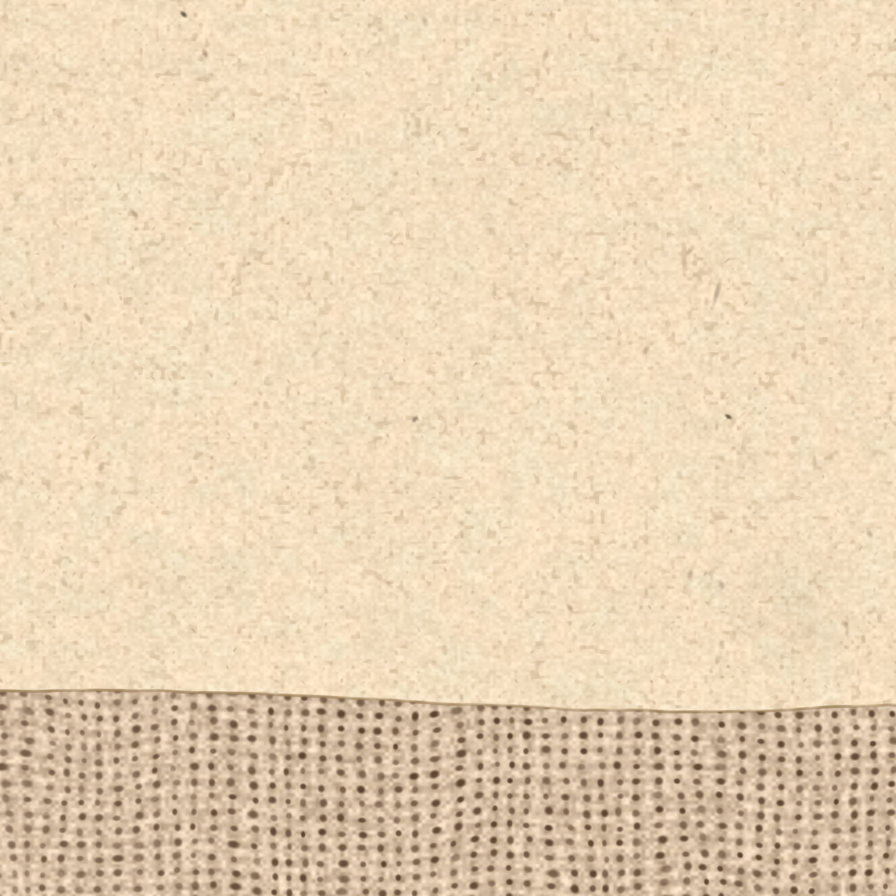
Give the GLSL for this texture, as a WebGL 1 fragment shader.

```glsl
precision highp float;
// Cream flecked paper with a softly wavy lower edge, lying over a strip of open-weave cloth.
uniform vec2 u_resolution;

float hash(vec2 p) {
  vec3 q = fract(vec3(p.xyx) * 0.1031);
  q += dot(q, q.yzx + 33.33);
  return fract((q.x + q.y) * q.z);
}

float noise(vec2 p) {
  vec2 i = floor(p), f = fract(p);
  f = f * f * (3.0 - 2.0 * f);
  return mix(mix(hash(i), hash(i + vec2(1.0, 0.0)), f.x),
             mix(hash(i + vec2(0.0, 1.0)), hash(i + vec2(1.0, 1.0)), f.x), f.y);
}

float fbm(vec2 p) {
  float sum = 0.0, amp = 0.5;
  for (int i = 0; i < 4; i++) {
    sum += amp * noise(p);
    p = p * 2.03 + 17.3;
    amp *= 0.5;
  }
  return sum / 0.9375;
}

// Height of the paper's lower edge
float paperEdge(float x) {
  return 0.229 - 0.023 * smoothstep(0.12, 0.78, x) + 0.007 * smoothstep(0.8, 1.0, x)
       + 0.002 * (noise(vec2(x * 28.0, 4.0)) - 0.5);
}

// Soft slanted fleck, 1 at its centre
float fleck(vec2 d, vec2 radius, float slant) {
  d.x -= d.y * slant;
  return 1.0 - smoothstep(0.1, 1.0, length(d / radius));
}

// One randomly placed fleck in some of the grid cells
float scatteredFlecks(vec2 uv, float cells, float density) {
  vec2 p = uv * cells, id = floor(p);
  vec2 center = 0.25 + 0.5 * vec2(hash(id + 3.1), hash(id + 8.7));
  float present = step(1.0 - density, hash(id + 41.0));
  float slant = 1.6 * hash(id + 19.0) - 0.8;
  return present * fleck(fract(p) - center, vec2(0.12, 0.19), slant) * (0.3 + 0.7 * hash(id + 27.0));
}

vec3 paper(vec2 uv) {
  vec3 color = vec3(0.957, 0.879, 0.757);

  // Faint broad stains, warm tints and a smudge at the lower right
  color += 0.020 * (fbm(uv * 14.0) - 0.5);
  color += vec3(0.007, -0.002, -0.008) * (noise(uv * 40.0 + 5.0) - 0.5) * 2.0;
  vec2 smudge = (uv - vec2(0.89, 0.31)) * 18.0;
  color -= 0.028 * exp(-dot(smudge, smudge));

  // Crisp pulp grain with short fibres lying across and upright
  float grain = noise(uv * vec2(250.0, 270.0) + 71.0) - 0.5;
  grain += 0.45 * (noise(uv * vec2(85.0, 200.0)) + noise(uv * vec2(190.0, 95.0) + 47.0) - 1.0);
  color += vec3(0.066, 0.071, 0.078) * grain;
  float clump = smoothstep(0.35, 0.7, noise(uv * 45.0 + 13.0));
  float pits = smoothstep(0.62, 0.92, noise(uv * vec2(165.0, 180.0) + 31.0));
  color -= vec3(0.068, 0.074, 0.080) * pits * (0.5 + 0.7 * clump);

  // Faint fibres and specks
  color -= vec3(0.19, 0.20, 0.19) * scatteredFlecks(uv, 24.0, 0.07);
  color -= vec3(0.12, 0.13, 0.13) * scatteredFlecks(uv + 0.37, 47.0, 0.14);

  // The darkest specks and one long fibre
  float dark = fleck(uv - vec2(0.205, 0.984), vec2(0.0050, 0.0055), -0.5);
  dark = max(dark, fleck(uv - vec2(0.813, 0.535), vec2(0.0050, 0.0045), -0.6));
  dark = max(dark, 0.6 * fleck(uv - vec2(0.463, 0.532), vec2(0.0045, 0.0055), 0.4));
  dark = max(dark, 0.40 * fleck(uv - vec2(0.800, 0.673), vec2(0.0045, 0.0200), 0.25));
  return mix(color, vec3(0.36, 0.30, 0.23), dark * 0.85);
}

vec3 cloth(vec2 uv) {
  // Columns stay nearly upright while rows drift gently
  vec2 wander = vec2(noise(vec2(uv.x * 17.0, uv.y * 6.0)), noise(uv * vec2(9.0, 5.0) + 23.0)) - 0.5;
  vec2 p = uv * vec2(48.0, 61.0) + wander * vec2(0.8, 1.0);
  vec2 id = floor(p), f = fract(p) - 0.5;

  // Rounded threads, the upright furrows deeper than the level ones
  vec2 ridge = 0.5 + 0.5 * cos(6.28318 * f);
  float relief = 1.0 - 0.6 * ridge.x - 0.4 * ridge.y;
  vec3 color = mix(vec3(0.785, 0.685, 0.580), vec3(0.895, 0.805, 0.700), relief);
  color += 0.05 * (fbm(uv * vec2(60.0, 50.0)) - 0.5);
  color += 0.20 * (noise(uv * vec2(220.0, 240.0)) - 0.5);
  color += 0.09 * (noise(uv * vec2(120.0, 140.0) + 9.0) - 0.5);

  // Small gaps of uneven size and depth
  vec2 jitter = (vec2(hash(id + 5.0), hash(id + 13.0)) - 0.5) * 0.20;
  float size = 0.18 + 0.09 * hash(id + 29.0);
  vec2 stretch = mix(vec2(1.25, 0.80), vec2(0.9, 1.0), hash(id + 53.0));
  float gap = 1.0 - smoothstep(size * 0.4, size * 1.35, length((f - jitter) * stretch));
  float depth = 0.50 + 0.50 * hash(id + 37.0);
  depth *= mix(0.78, 1.0, smoothstep(0.05, 0.40, uv.x));
  return mix(color, vec3(0.36, 0.26, 0.18), gap * depth);
}

void main() {
  vec2 uv = gl_FragCoord.xy / u_resolution;
  float pixel = 1.0 / u_resolution.y;
  float above = uv.y - paperEdge(uv.x);

  // Contact shadow on the cloth, pale lip on the paper
  vec3 under = cloth(uv) * (1.0 - 0.06 * exp(min(above, 0.0) * 200.0));
  vec3 sheet = paper(uv) + 0.010 * exp(-pow((above - 0.006) / 0.004, 2.0));
  vec3 color = mix(under, sheet, smoothstep(-pixel, pixel, above));

  // Thin, uneven brown line of the cut edge
  float line = 1.0 - smoothstep(0.0004, 0.0016 + pixel, abs(above));
  color = mix(color, vec3(0.62, 0.51, 0.36), line * (0.40 + 0.5 * noise(vec2(uv.x * 75.0, 2.0))));

  gl_FragColor = vec4(clamp(color, 0.0, 1.0), 1.0);
}
```
